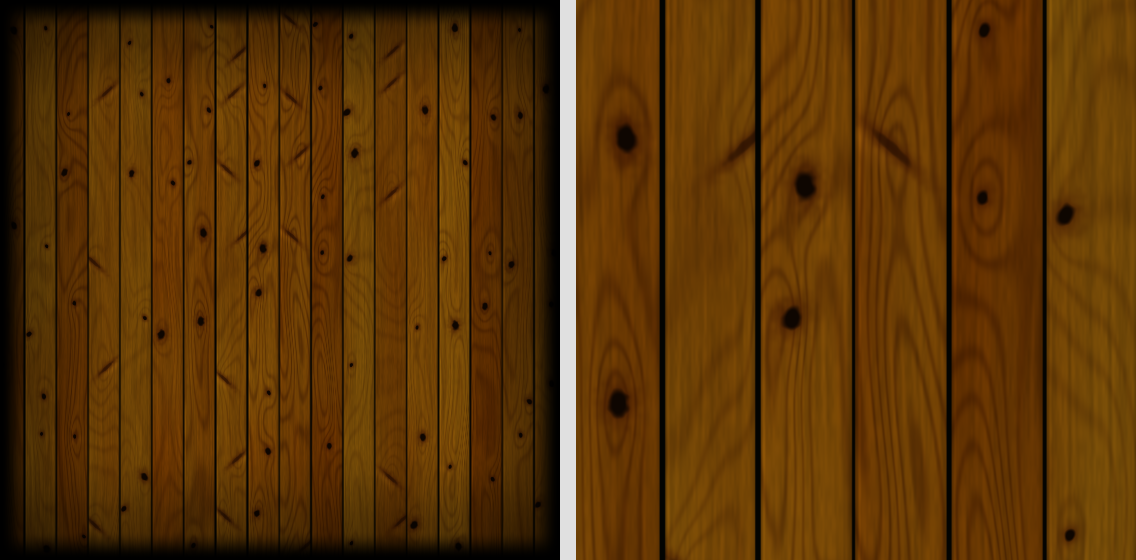
Left, the full canvas; right, a detail of the centre.
Give the GLSL for this texture, as a Shadertoy shader.

```glsl
// Dark stained pine boards standing side by side, with black gaps and a burnt border.
// Contours of stretched noise give the grain; a jittered cell loop adds knots and scars,
// which also bend the grain around them.

#define PITCH 0.05688       // board width
#define FIRST_GAP 0.0435    // x of the first gap
#define KNOT_PITCH 0.125    // height of one knot cell
#define KNOT_CHANCE 0.68
#define RING_COUNT 7.0      // grain contours per unit of noise
#define GRAIN_DEPTH 0.24
#define HONEY vec3(0.475, 0.305, 0.030)
#define RUST vec3(0.405, 0.195, 0.000)
#define KNOT_RED vec3(0.230, 0.070, 0.005)
#define KNOT_DARK vec3(0.055, 0.022, 0.005)
#define GAP_COLOR vec3(0.012, 0.014, 0.008)

// Redness of each board, from left to right
const float TONES[18] = float[18](0.8, 0.1, 0.85, 0.3, 0.25, 0.75, 0.5, 0.3, 0.45,
                                  0.6, 0.9, 0.1, 0.55, 0.45, 0.25, 0.95, 0.5, 0.4);

float hash(vec2 p) {
    vec3 q = fract(p.xyx * 0.1031);
    q += dot(q, q.yzx + 33.33);
    return fract((q.x + q.y) * q.z);
}

float noise(vec2 p) {
    vec2 i = floor(p), f = fract(p);
    f = f * f * (3.0 - 2.0 * f);
    return mix(mix(hash(i), hash(i + vec2(1, 0)), f.x),
               mix(hash(i + vec2(0, 1)), hash(i + vec2(1, 1)), f.x), f.y);
}

vec2 rotate(vec2 p, float a) {
    float c = cos(a), s = sin(a);
    return vec2(c * p.x + s * p.y, c * p.y - s * p.x);
}

// Returns core, red halo, grain bend and pale flare of the knots near q
vec4 knots(vec2 q, float board) {
    vec4 sum = vec4(0.0);
    float scarBoard = step(0.74, hash(vec2(board, 91.0)));
    float row = floor(q.y / KNOT_PITCH);
    for (float j = -1.0; j <= 1.0; j++) {
        vec2 id = vec2(board, row + j + 20.0);
        float present = step(hash(id + 3.0), KNOT_CHANCE);
        float side = hash(id + 11.0) - 0.5;
        float scale = hash(id + 29.0);
        vec2 center = vec2(side * 0.78 * PITCH,
                           (row + j + 0.15 + 0.7 * hash(id + 47.0)) * KNOT_PITCH);
        float tilt = mix(side * 1.6, 0.75 * sign(side), scarBoard);
        vec2 size = mix(mix(0.0035, 0.0082, scale * scale) * vec2(0.85, 1.15),
                        vec2(0.017, 0.0032), scarBoard);
        vec2 d = rotate(q - center, tilt);
        float r = length(d / size);
        r *= 0.85 + 0.3 * noise(q * 260.0 + board);
        float core = smoothstep(1.15, 0.55, r) * mix(1.0, 0.35, scarBoard);
        float halo = exp(-r * r * 0.38);
        vec2 away = (d - vec2(0.008 * sign(side), -0.007)) / vec2(0.022, 0.007);
        float flare = exp(-dot(away, away)) * mix(0.35, 1.0, scarBoard);
        vec2 reach = (q - center) / vec2(0.013, 0.032);
        sum += present * vec4(core, halo, exp(-dot(reach, reach)), flare);
    }
    return sum;
}

// Darkening toward one pair of opposite edges
float border(float x) {
    float d = min(x, 1.0 - x);
    return smoothstep(0.002, 0.052, d) * mix(0.66, 1.0, smoothstep(0.02, 0.21, d));
}

void mainImage(out vec4 fragColor, in vec2 fragCoord) {
    vec2 uv = fragCoord / iResolution.xy;
    float pixel = 1.0 / iResolution.x;

    // Board index and position within the board
    float across = (uv.x - FIRST_GAP) / PITCH + 1.0;
    float board = floor(across);
    float u = across - board;
    vec2 q = vec2((u - 0.5) * PITCH, uv.y);
    float seed = hash(vec2(board, 5.0));
    vec4 knot = knots(q, board);

    // Growth rings, fine fibres and slow stain changes
    float sway = 0.12 * sin(q.y * 9.0 + seed * 40.0) + 0.05 * sin(q.y * 23.0 + seed * 17.0);
    float field = noise(vec2((u + sway) * 1.9 + seed * 50.0, q.y * 4.2 + seed * 90.0));
    float phase = RING_COUNT * field + 1.2 * u + 1.7 * knot.z;
    float rings = pow(0.5 + 0.5 * sin(6.2832 * phase), 3.0);
    float figure = mix(0.25, 1.0, hash(vec2(board, 17.0)));
    float fibre = noise(vec2(u * 26.0 + sway * 9.0 + board * 31.0, q.y * 9.0));
    float fleck = noise(vec2(u * 42.0 + board * 57.0, q.y * 110.0));
    float stain = noise(vec2(u * 1.5 + board * 9.0, q.y * 6.0));

    float tone = TONES[int(clamp(board, 0.0, 17.0))];
    vec3 color = mix(HONEY, RUST, clamp(tone + 0.5 * (stain - 0.5), 0.0, 1.0));
    color *= 1.0 - GRAIN_DEPTH * rings * figure * vec3(0.8, 1.1, 1.3);
    color *= 0.86 + 0.17 * fibre + 0.09 * fleck;
    color *= 0.95 + 0.1 * seed;

    // Pale flares, then knots
    color += 0.10 * vec3(1.0, 0.68, 0.18) * min(knot.w, 1.0) * (0.4 + 0.6 * fibre);
    color = mix(color, KNOT_RED, 0.75 * min(knot.y, 1.0));
    color = mix(color, KNOT_DARK, min(knot.x, 1.0));

    // Gaps of uneven width, with softly shaded board edges
    float gapDist = min(u, 1.0 - u) * PITCH;
    float halfGap = mix(0.0007, 0.0018, hash(vec2(floor(across + 0.5), 71.0)));
    color *= 0.78 + 0.22 * smoothstep(0.0, 0.005, gapDist);
    color *= 1.0 + 0.18 * smoothstep(0.0015, 0.0, abs(u * PITCH - 0.0035));
    color = mix(GAP_COLOR, color, smoothstep(halfGap - pixel, halfGap + pixel, gapDist));

    fragColor = vec4(color * border(uv.x) * border(uv.y), 1.0);
}
```
